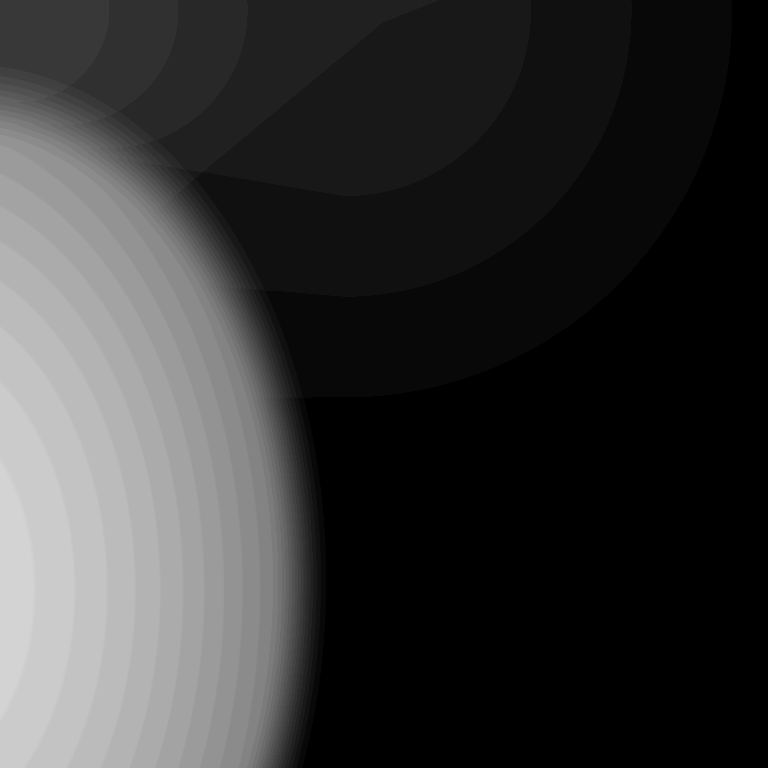
This background is drawn by a WebGL 1 fragment shader. Its source:

```glsl
precision highp float;

uniform vec2 u_resolution;

// Antialiased coverage: one where the signed distance is negative
float fill(float dist) {
    return clamp(0.5 - dist * u_resolution.y, 0.0, 1.0);
}

// Distance to a disc whose left half widens into a slanted band
float openDisc(vec2 p, vec2 center, float radius, float slant) {
    vec2 d = p - center;
    return length(vec2(max(d.x, 0.0), d.y - slant * min(d.x, 0.0))) - radius;
}

// Stepped halo, measured in tone levels
float haloLevel(vec2 p) {
    float level = 0.0;
    for (int i = 0; i < 3; i++) {
        float k = float(i);
        // Wide rings
        level += fill(openDisc(p, vec2(0.449, 0.987), 0.505 - 0.131 * k, -0.085 * k));
        // Small rings in the upper left
        level += fill(openDisc(p, vec2(0.143 - 0.06 * k, 0.987), 0.18 - 0.03 * k, 0.0));
    }
    // Diagonal step with a shallow bend at its top
    float diagonal = (p.y - 0.772 - 0.83 * (p.x - 0.26)) / 1.3;
    float bend = (p.y - 0.971 - 0.4 * (p.x - 0.501)) / 1.08;
    return level + fill(-max(diagonal, bend));
}

// Rounds down to whole levels with a narrow soft edge
float posterize(float level) {
    return floor(level) + smoothstep(0.88, 1.0, fract(level));
}

void main() {
    vec2 p = gl_FragCoord.xy / u_resolution;

    // Soft-edged oval body with quadratic shading
    float rim = 1.0 - length((p - vec2(-0.039, 0.245)) / vec2(0.479, 0.697));
    float bodyMask = smoothstep(0.0, 0.19, rim);
    vec2 fromLight = (p - vec2(-0.13, 0.232)) / vec2(1.0, 1.45);
    float bodyLevel = 27.4 - 47.6 * dot(fromLight, fromLight);

    // Combine in tone levels, then convert to grey
    float level = mix(haloLevel(p), bodyLevel, bodyMask);
    float grey = (posterize(level) + 0.4 * bodyMask) * 8.0 / 255.0;
    gl_FragColor = vec4(vec3(grey), 1.0);
}
```
